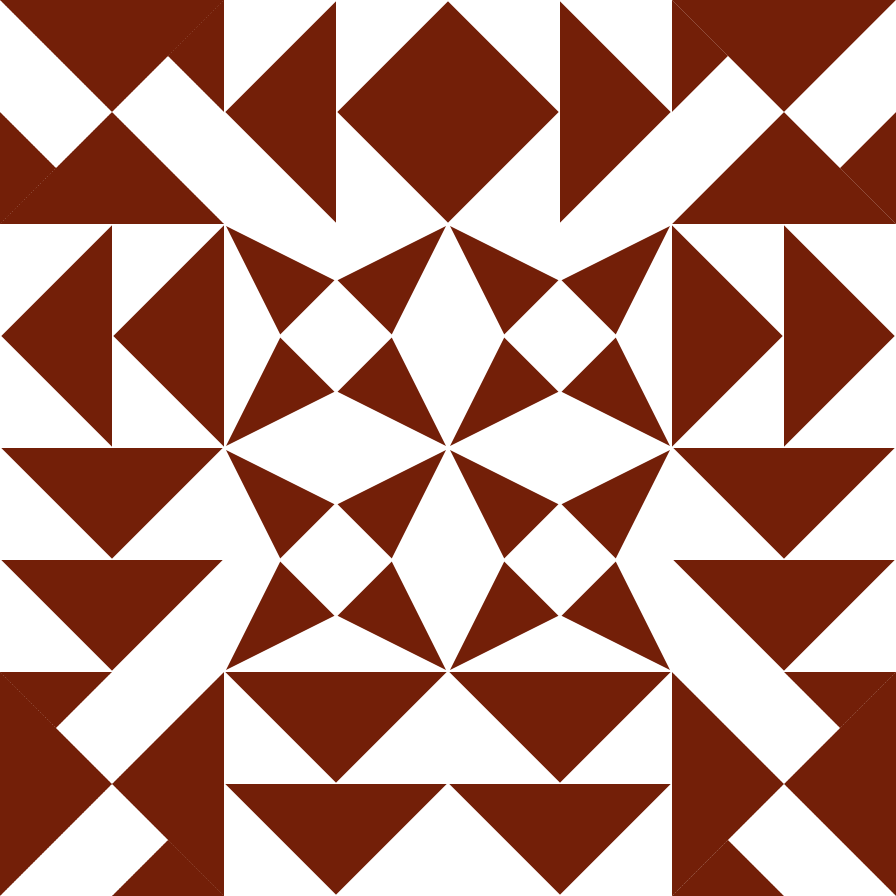
Write a Shadertoy shader that draws this pattern.

```glsl
const vec3 RUST = vec3(0.45, 0.12, 0.03);
const vec3 WHITE = vec3(1.0);
const float BLOCKS = 4.0;   // blocks along each side of the quilt
const float SEAM = 0.004;   // inset of slanted edges, in block units
const int SAMPLES = 5;      // antialiasing samples per axis

// Two stacked triangles pointing left
bool geese(vec2 q) {
    float along = 0.5 * fract(2.0 * q.x);
    return along - abs(q.y - 0.5) > SEAM * sqrt(2.0);
}

// Four kites of a star, folded into one quadrant
bool star(vec2 q) {
    vec2 k = min(q, 1.0 - q);
    float sides = (2.0 * min(k.x, k.y) - max(k.x, k.y)) / sqrt(5.0);
    float cap = (0.75 - k.x - k.y) / sqrt(2.0);
    return min(sides, cap) > SEAM;
}

// Rust ground with two white bars meeting at the block centre
bool corner(vec2 q) {
    float across = (q.x - q.y) * sign(q.x + q.y - 1.0);
    return across < 0.0 || across > 0.5;
}

// Quilt layout: y runs downward, left and right halves mirror
bool quilt(vec2 uv) {
    vec2 g = BLOCKS * vec2(uv.x, 1.0 - uv.y);
    g.x = min(g.x, BLOCKS - g.x);
    vec2 block = floor(g);
    vec2 q = g - block;

    // Blocks in the lower half take a quarter turn
    if (block.y >= 0.5 * BLOCKS) q = vec2(1.0 - q.y, q.x);

    bool sideColumn = block.x < 0.5;
    bool endRow = block.y < 0.5 || block.y > BLOCKS - 1.5;
    if (sideColumn && endRow) return corner(q);
    if (sideColumn || endRow) return geese(q);
    return star(q);
}

void mainImage(out vec4 fragColor, in vec2 fragCoord) {
    // Average the coverage over the pixel
    float coverage = 0.0;
    for (int j = 0; j < SAMPLES; j++) {
        for (int i = 0; i < SAMPLES; i++) {
            vec2 offset = (vec2(i, j) + 0.5) / float(SAMPLES) - 0.5;
            coverage += quilt((fragCoord + offset) / iResolution.xy) ? 1.0 : 0.0;
        }
    }
    coverage /= float(SAMPLES * SAMPLES);
    fragColor = vec4(mix(WHITE, RUST, coverage), 1.0);
}
```
